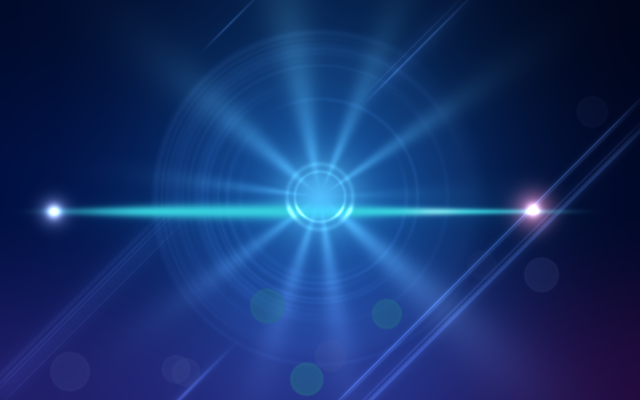
This background is drawn by a Shadertoy shader. Its source:

```glsl
// A blue light burst with soft rays and faint rings, crossed by a teal flare.
// Layers are added in turn: gradient, glow, rays, rings, diagonals, discs, flare.
// Positions are in canvas heights, with the origin at the lower left.

const vec2 CENTER = vec2(0.80, 0.508);
const vec2 LEFT_ORB = vec2(0.135, 0.471);
const vec2 RIGHT_ORB = vec2(1.333, 0.475);
const float FLARE_Y = 0.471;
const float ASPECT = 1.6;
const int RING_COUNT = 18;
const int STRANDS = 6;

const vec3 NAVY = vec3(0.0, 0.055, 0.25);
const vec3 MIDNIGHT = vec3(0.0, 0.025, 0.15);
const vec3 INDIGO = vec3(0.12, 0.11, 0.40);
const vec3 PLUM = vec3(0.13, 0.04, 0.24);
const vec3 HALO_BLUE = vec3(0.045, 0.20, 0.30);
const vec3 CORE_BLUE = vec3(0.20, 0.32, 0.26);
const vec3 RAY_BLUE = vec3(0.17, 0.30, 0.30);
const vec3 RAY_VIOLET = vec3(0.19, 0.24, 0.28);
const vec3 RING_BLUE = vec3(0.05, 0.08, 0.11);
const vec3 LINE_BLUE = vec3(0.15, 0.22, 0.33);
const vec3 DISC_GREEN = vec3(0.14, 0.44, 0.54);
const vec3 DISC_GREY = vec3(0.30, 0.36, 0.62);
const vec3 TEAL = vec3(0.22, 0.83, 0.88);
const vec3 ROSE = vec3(0.62, 0.33, 0.38);

// Angle in degrees, angular width in radians, strength, reach
const vec4 RAYS[10] = vec4[10](
    vec4(139.0, 0.130, 0.90, 0.30), vec4(100.0, 0.135, 0.80, 0.40),
    vec4(68.0, 0.095, 0.80, 0.30), vec4(34.5, 0.080, 0.80, 0.30),
    vec4(173.0, 0.070, 0.65, 0.24), vec4(217.0, 0.090, 0.75, 0.28),
    vec4(252.0, 0.100, 0.80, 0.27), vec4(278.0, 0.110, 0.85, 0.27),
    vec4(318.0, 0.140, 0.95, 0.38), vec4(2.0, 0.080, 0.25, 0.25));

// Offset y - x, start and end along x + y, spread of the strands
const vec4 BANDS[6] = vec4[6](
    vec4(0.025, 0.0, 1.05, 0.070), vec4(-0.850, 0.85, 2.45, 0.012),
    vec4(-0.925, 0.85, 2.45, 0.025), vec4(-0.165, 1.72, 2.30, 0.050),
    vec4(0.365, 1.45, 1.75, 0.004), vec4(-0.444, 0.40, 0.78, 0.020));

// Center, radius, strength
const vec4 DISCS[10] = vec4[10](
    vec4(0.669, 0.235, 0.044, 0.50), vec4(0.967, 0.215, 0.038, 0.52),
    vec4(0.767, 0.052, 0.042, 0.60), vec4(0.827, 0.110, 0.040, 0.22),
    vec4(0.175, 0.071, 0.050, 0.20), vec4(0.440, 0.077, 0.036, 0.20),
    vec4(0.465, 0.069, 0.036, 0.18), vec4(1.354, 0.313, 0.044, 0.20),
    vec4(1.481, 0.721, 0.040, 0.08), vec4(1.204, 0.337, 0.037, 0.08));

float hash(float n) { return fract(sin(n * 127.1) * 4375.85); }

float bell(float d, float width) { return exp(-d * d / (width * width)); }

vec3 backdrop(vec2 p) {
    vec3 upper = mix(NAVY, MIDNIGHT, smoothstep(0.8, 1.6, p.x));
    upper *= 1.0 - 0.35 * smoothstep(0.5, 1.0, p.y);
    vec3 lower = mix(INDIGO, PLUM, smoothstep(0.95, 1.6, p.x));
    return mix(lower, upper, smoothstep(0.0, 0.50, p.y));
}

vec3 burst(vec2 q, float r, float angle) {
    vec3 glow = HALO_BLUE * exp(-5.0 * (q.x * q.x + 0.6 * q.y * q.y));
    glow += CORE_BLUE * bell(r, 0.10) + vec3(0.05, 0.12, 0.12) * exp(-r / 0.14);
    float light = 0.0;
    for (int i = 0; i < 10; i++) {
        float turn = angle - radians(RAYS[i].x);
        turn = atan(sin(turn), cos(turn));
        light += RAYS[i].z * bell(turn, RAYS[i].y) * exp(-r * r / (2.0 * RAYS[i].w * RAYS[i].w));
    }
    vec3 tint = mix(RAY_VIOLET, RAY_BLUE, smoothstep(-0.4, 0.0, q.y));
    return glow + tint * light * 0.85 * smoothstep(0.01, 0.13, r);
}

// Broken concentric arcs around a faint disc
float rings(float r, float angle, float px) {
    float sum = 0.35 * (1.0 - smoothstep(0.37, 0.43, r));
    for (int i = 0; i < RING_COUNT; i++) {
        float k = float(i);
        float radius = 0.20 + 0.23 * (k + 0.5 * hash(k)) / float(RING_COUNT);
        float width = mix(0.002, 0.008, hash(k + 31.0)) + px * 0.5;
        float arc = smoothstep(-0.2, 0.9, cos(angle - 6.283 * hash(k + 7.0)));
        sum += 0.6 * bell(r - radius, width) * arc * mix(0.3, 1.0, hash(k + 53.0));
    }
    return sum;
}

float diagonals(vec2 p, float px) {
    float sum = 0.0, along = p.x + p.y;
    for (int i = 0; i < 6; i++) {
        vec4 b = BANDS[i];
        float fade = smoothstep(b.y - 0.1, b.y + 0.1, along) * (1.0 - smoothstep(b.z - 0.35, b.z, along));
        float d = (p.y - p.x - b.x) * 0.707;
        sum += 0.22 * fade * bell(d, b.w * 0.5 + px);
        for (int j = 0; j < STRANDS; j++) {
            float seed = float(i * STRANDS + j);
            float shift = (hash(seed + 3.0) - 0.5) * b.w;
            sum += fade * 0.4 * hash(seed + 17.0) * bell(d - shift, 0.001 + 0.4 * px);
        }
    }
    return min(sum, 0.75);
}

void mainImage(out vec4 fragColor, in vec2 fragCoord) {
    float px = 1.0 / iResolution.y;
    vec2 p = fragCoord / iResolution.xy * vec2(ASPECT, 1.0);
    vec2 q = p - CENTER;
    float r = length(q), angle = atan(q.y, q.x);

    vec3 color = backdrop(p) + burst(q, r, angle);
    color += RING_BLUE * rings(r, angle, px);
    color += LINE_BLUE * diagonals(p, px);

    // Translucent discs, greener when stronger
    for (int i = 0; i < 10; i++) {
        vec4 disc = DISCS[i];
        float d = length(p - disc.xy) - disc.z;
        float fill = 1.0 - smoothstep(-0.004, 0.003, d);
        vec3 tint = mix(DISC_GREY, DISC_GREEN, smoothstep(0.22, 0.48, disc.w));
        color = mix(color, tint, disc.w * fill * (0.8 + 0.25 * bell(d, 0.006)));
    }

    // Tapered flare and the small rings it lights up
    float dy = p.y - FLARE_Y;
    float span = smoothstep(0.02, 0.40, p.x) * (1.0 - smoothstep(1.1, 1.52, p.x));
    float flare = span * bell(dy, 0.006 + 0.012 * bell(p.x - 0.62, 0.42));
    float small = 0.5 * bell(r - 0.082, 0.006) + 0.5 * bell(r - 0.063, 0.004);
    color += vec3(0.01, 0.09, 0.10) * span * exp(-abs(dy) / 0.025);
    color = mix(color, max(color, TEAL), 0.95 * flare);
    color += vec3(0.12, 0.20, 0.16) * small + vec3(0.8, 0.5, 0.4) * small * flare;
    color += vec3(0.25, 0.06, 0.06) * flare * bell(p.x - 1.09, 0.06);

    // End lights
    float dl = length(p - LEFT_ORB), dr = length(p - RIGHT_ORB);
    color += vec3(0.70) * bell(dl, 0.017) + vec3(0.32, 0.33, 0.40) * bell(dl, 0.036);
    color += vec3(0.7) * bell(dr, 0.017) + ROSE * bell(dr, 0.047);
    fragColor = vec4(clamp(color, 0.0, 1.0), 1.0);
}
```
